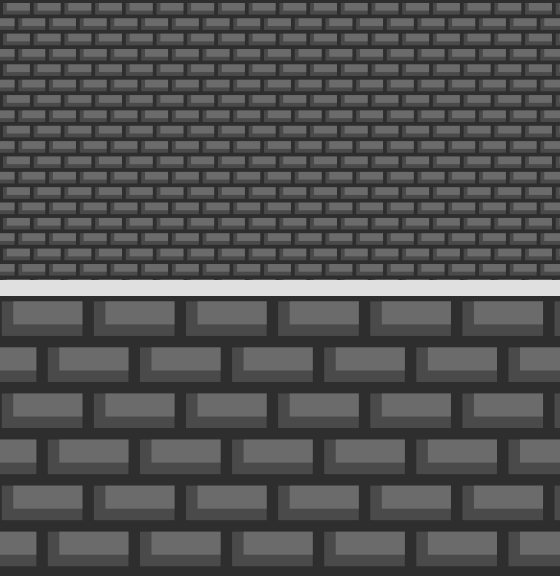
Top: the whole. Bottom: its middle third, enlarged.
Write a Shadertoy shader that draws this texture.

```glsl
// A grey wall of bevelled bricks in running bond, about 18 across and 18 rows.
// The wall is measured in blocks: each cell is 8 by 4, holding a 7 by 3 brick
// with a lit face and a darker band along its left and lower sides.

// Coverage of the box from lo to hi, its edges softened over one pixel
float boxCoverage(vec2 p, vec2 lo, vec2 hi, float pixel) {
    vec2 inside = clamp(min(p - lo, hi - p) / pixel + 0.5, 0.0, 1.0);
    return inside.x * inside.y;
}

void mainImage(out vec4 fragColor, in vec2 fragCoord) {
    // Block units, counted rightward and downward from the upper left
    float pixel = 72.94 / iResolution.y;
    vec2 wall = vec2(fragCoord.x, iResolution.y - fragCoord.y) * pixel - 0.28;

    // Every second row slides by half a brick
    float row = floor(wall.y / 4.0);
    wall.x += 4.0 * mod(row, 2.0);
    vec2 cell = mod(wall, vec2(8.0, 4.0));

    // Half a block of mortar surrounds the brick inside its cell
    float brick = boxCoverage(cell, vec2(0.5), vec2(7.5, 3.5), pixel);
    float face = boxCoverage(cell, vec2(1.5, 0.5), vec2(7.5, 2.5), pixel);

    // Layer mortar, shaded band and lit face
    vec3 mortarColor = vec3(0.18);
    vec3 shadeColor = vec3(0.29);
    vec3 faceColor = vec3(0.42);
    vec3 color = mix(mortarColor, shadeColor, brick);
    color = mix(color, faceColor, face);

    fragColor = vec4(color, 1.0);
}
```
